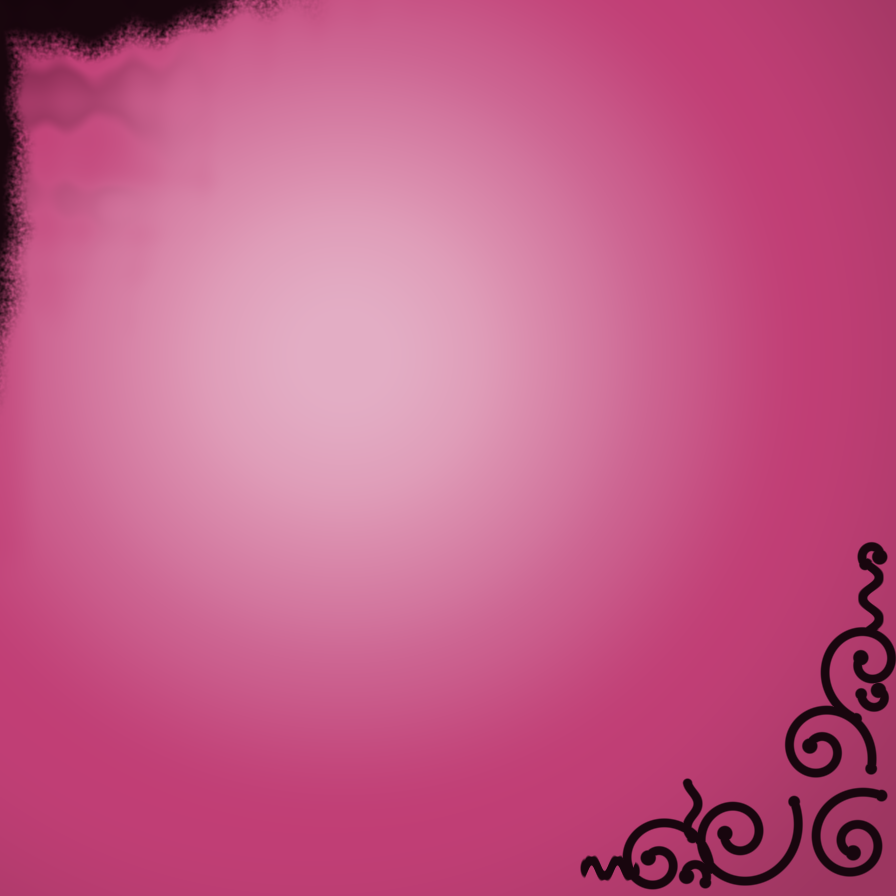
This background is drawn by a WebGL 2 fragment shader. Its source:

```glsl
#version 300 es
precision highp float;
// Pink backdrop: a soft off-centre radial glow, a worn dark corner at the
// upper left made of woven gradient noise, and a black scroll ornament at
// the lower right built from logarithmic spirals and sine strokes.

uniform vec2 u_resolution;
out vec4 fragColor;

const float TAU = 6.2831853;

// Glow
const vec2 GLOW_CENTRE = vec2(0.384, 0.603);
const vec3 GLOW_CORE = vec3(0.89, 0.68, 0.77);
const vec3 GLOW_INNER = vec3(0.87, 0.59, 0.705);
const vec3 GLOW_OUTER = vec3(0.81, 0.42, 0.59);
const vec3 MAGENTA = vec3(0.755, 0.245, 0.46);
const vec3 PLUM = vec3(0.61, 0.21, 0.375);

// Worn corner and ornament
const vec3 SOOT = vec3(0.06, 0.01, 0.03);
const vec3 INK = vec3(0.07, 0.015, 0.04);
const float STROKE = 0.50;   // half width, in hundredths of the canvas
const float BUD = 0.85;      // radius of the dot that ends each scroll

// Scrolls: centre xy, outer and inner radius, in hundredths of the canvas
const int SCROLLS = 8;
const vec4 SCROLL[SCROLLS] = vec4[](
  vec4(82.3, 6.9, 7.3, 1.4), vec4(95.4, 6.0, 6.0, 1.2),
  vec4(73.3, 3.7, 6.0, 1.1), vec4(91.5, 16.3, 6.1, 1.2),
  vec4(97.0, 26.0, 6.4, 1.1), vec4(97.8, 22.3, 1.7, 0.7),
  vec4(97.4, 38.0, 1.3, 0.8), vec4(77.4, 2.4, 1.6, 0.8));
// Start angle and signed sweep of each scroll
const vec2 TURN[SCROLLS] = vec2[](
  vec2(0.52, -10.0), vec2(1.05, 9.8), vec2(-0.1, 9.0), vec2(-0.35, 9.4),
  vec2(-1.8, -8.2), vec2(3.0, 4.5), vec2(4.0, -4.2), vec2(-0.6, 4.0));

vec2 gradientAt(vec2 cell) {
  float h = fract(sin(dot(cell, vec2(127.1, 311.7))) * 43758.55);
  return vec2(cos(TAU * h), sin(TAU * h));
}

float gradientNoise(vec2 p) {
  vec2 i = floor(p), f = fract(p);
  vec2 u = f * f * f * (f * (f * 6.0 - 15.0) + 10.0);
  vec2 e = vec2(0.0, 1.0);
  float low = mix(dot(gradientAt(i), f), dot(gradientAt(i + e.yx), f - e.yx), u.x);
  float high = mix(dot(gradientAt(i + e), f - e), dot(gradientAt(i + 1.0), f - 1.0), u.x);
  return mix(low, high, u.y);
}

vec3 glow(vec2 uv) {
  float d = distance(uv, GLOW_CENTRE);
  vec3 c = mix(GLOW_CORE, GLOW_INNER, smoothstep(0.03, 0.22, d));
  c = mix(c, GLOW_OUTER, smoothstep(0.14, 0.36, d));
  c = mix(c, MAGENTA, smoothstep(0.28, 0.53, d));
  float shade = smoothstep(0.52, 0.88, d + 0.06 * (uv.x - 0.5));
  return mix(c, PLUM, shade);
}

// Darkened, threadbare upper-left edges
vec3 wornCorner(vec3 c, vec2 uv) {
  vec2 q = vec2(uv.x, 1.0 - uv.y);
  float weave = gradientNoise(q * vec2(24.0, 5.0)) + gradientNoise(q * vec2(4.0, 22.0) + 7.0);
  float grain = gradientNoise(q * 190.0) + 0.5 * gradientNoise(q * 330.0);

  float topWear = 1.0 - smoothstep(0.02, 0.17, q.y + 0.32 * q.x + 0.04 * weave);
  float veil = 1.0 - smoothstep(0.04, 0.29, length(q * vec2(1.0, 0.8)) + 0.07 * weave);
  float sideVeil = (1.0 - smoothstep(0.0, 0.05, q.x)) * (1.0 - smoothstep(0.60, 0.66, q.y));
  c = mix(c, MAGENTA, max(0.85 * max(veil, topWear), 0.45 * sideVeil));
  c *= 1.0 - 0.3 * veil * smoothstep(0.0, 0.5, weave + 0.1);

  float topDepth = 0.052 * (1.0 - smoothstep(0.0, 0.36, q.x));
  float top = 1.0 - smoothstep(-0.02, 0.025, q.y - topDepth + 0.025 * weave);
  float sideDepth = 0.024 * (1.0 - smoothstep(0.22, 0.44, q.y));
  float side = 1.0 - smoothstep(-0.022, 0.016, q.x - sideDepth + 0.015 * weave);
  top *= 1.0 - smoothstep(0.22, 0.38, q.x);
  side *= 1.0 - smoothstep(0.28, 0.5, q.y);
  float soot = max(top, side);
  soot = clamp(soot + 1.1 * grain * soot * (1.0 - soot) * 2.0, 0.0, 1.0);
  return mix(c, SOOT, 0.95 * soot);
}

// Signed distance to a tapering spiral stroke with a round bud at its end
float scroll(vec2 p, vec4 shape, vec2 turn) {
  vec2 q = p - shape.xy;
  float sweep = abs(turn.y), rate = log(shape.z / shape.w) / sweep;
  float angle = mod(sign(turn.y) * (atan(q.y, q.x) - turn.x), TAU);
  float d = 1e3;
  for (int n = 0; n < 2; n++) {
    float t = angle + TAU * float(n);
    if (t < sweep) d = min(d, abs(length(q) - shape.z * exp(-rate * t)) - STROKE);
  }
  float last = turn.x + turn.y;
  vec2 head = shape.z * vec2(cos(turn.x), sin(turn.x));
  vec2 tail = shape.w * vec2(cos(last), sin(last));
  return min(d, min(distance(q, head) - STROKE * 1.3, distance(q, tail) - BUD));
}

// Distance to a sine stroke that runs along x from 0 to span
float ripple(vec2 p, float span, float height, float period) {
  float x = clamp(p.x, 0.0, span), k = TAU / period;
  float slope = height * k * cos(k * x);
  float across = (p.y - height * sin(k * x)) / sqrt(1.0 + slope * slope);
  return length(vec2(p.x - x, across)) - STROKE;
}

float ornament(vec2 p) {
  float d = 1e3;
  for (int i = 0; i < SCROLLS; i++) d = min(d, scroll(p, SCROLL[i], TURN[i]));
  d = min(d, ripple(p - vec2(65.3, 3.1), 5.6, 0.8, 2.9));
  d = min(d, ripple(p.yx - vec2(29.8, 97.2), 7.4, 0.9, 4.6));
  return min(d, ripple(p.yx - vec2(6.4, 77.3), 6.2, -0.6, 5.2));
}

void main() {
  vec2 uv = gl_FragCoord.xy / u_resolution;
  vec3 color = wornCorner(glow(uv), uv);
  float soft = 100.0 / min(u_resolution.x, u_resolution.y);
  float ink = 1.0 - smoothstep(-soft, soft, ornament(uv * 100.0));
  fragColor = vec4(mix(color, INK, 0.96 * ink), 1.0);
}
```
